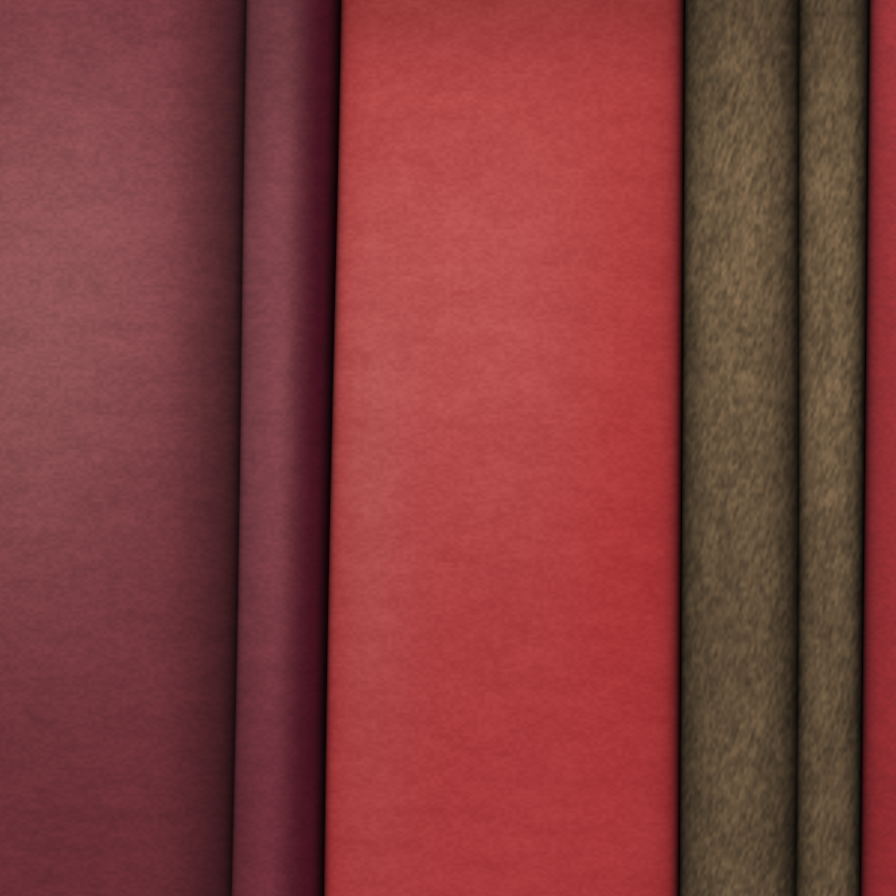
This texture is drawn by a Shadertoy shader. Its source:

```glsl
// Draped folds of plum, red and brown woven cloth with dark seams between them.

float hash(vec2 p) {
    vec3 q = fract(vec3(p.xyx) * 0.1031);
    q += dot(q, q.yzx + 33.33);
    return fract((q.x + q.y) * q.z);
}

float noise(vec2 p) {
    vec2 i = floor(p), f = fract(p);
    f = f * f * (3.0 - 2.0 * f);
    return mix(mix(hash(i), hash(i + vec2(1, 0)), f.x),
               mix(hash(i + vec2(0, 1)), hash(i + vec2(1, 1)), f.x), f.y);
}

float fbm(vec2 p) {
    float sum = 0.0, amp = 0.5;
    for (int i = 0; i < 4; i++) {
        sum += amp * noise(p);
        p = mat2(1.6, 1.2, -1.2, 1.6) * p + 7.3;
        amp *= 0.5;
    }
    return sum;
}

// Soft bump of light centred on c with radii r
float glow(vec2 p, vec2 c, vec2 r) {
    vec2 d = (p - c) / r;
    return exp(-dot(d, d));
}

// Fine speckle of the smooth cloth, centred on zero
float weave(vec2 p) {
    return 0.5 * noise(p * vec2(230, 310)) + 0.3 * noise(p * vec2(110, 190) + 40.0)
         + 0.6 * fbm(p * vec2(22, 55)) - 0.68;
}

vec3 plumWide(vec2 p, float seam) {
    vec3 c = mix(vec3(0.40, 0.17, 0.20), vec3(0.44, 0.20, 0.23), p.y);
    c += vec3(0.13, 0.13, 0.11) * glow(p, vec2(0.02, 0.64), vec2(0.20, 0.36));
    c += vec3(0.04, 0.03, 0.03) * glow(p, vec2(0.13, 0.78), vec2(0.10, 0.2));
    c *= 1.0 - 0.32 * smoothstep(0.10, 0.0, seam - p.x);
    return c * (1.0 - 0.35 * exp(-(seam - p.x) / 0.014));
}

vec3 plumFold(float t, float y) {
    vec3 lit = mix(vec3(0.42, 0.18, 0.22), vec3(0.50, 0.26, 0.29), smoothstep(0.0, 0.6, y));
    lit *= 1.0 - 0.14 * smoothstep(0.75, 1.0, y);
    lit *= 0.86 + 0.16 * glow(vec2(t, 0), vec2(0.38, 0), vec2(0.25, 1));
    vec3 c = mix(lit, vec3(0.27, 0.07, 0.12), smoothstep(0.42, 0.88, t));
    return c * (1.0 - 0.4 * smoothstep(0.85, 1.0, t));
}

vec3 redPanel(vec2 p, float left, float right) {
    vec3 c = mix(vec3(0.66, 0.22, 0.23), vec3(0.69, 0.25, 0.25), p.y);
    c += vec3(0.04, 0.08, 0.07) * glow(p, vec2(0.52, 0.66), vec2(0.20, 0.27));
    c += vec3(0.00, 0.05, 0.04) * glow(p, vec2(0.41, 0.38), vec2(0.05, 0.35));
    c.gb -= 0.03 * glow(p, vec2(0.70, 0.50), vec2(0.07, 0.35));
    c *= 1.0 - 0.15 * smoothstep(0.88, 1.03, p.y);
    c *= 1.0 - vec3(0.10, 0.25, 0.22) * exp(-(p.x - left) / 0.014);
    float edge = right - p.x;
    return c * (1.0 - vec3(0.17, 0.30, 0.27) * exp(-edge / 0.022)
                    - 0.33 * exp(-edge / 0.006));
}

// Rounded roll of heathered wool; t runs across it
vec3 brownRoll(vec2 p, float t) {
    float bend = 2.0 * t - 0.95;
    float light = 1.0 - 0.52 * pow(abs(bend), 2.8);
    light *= 0.88 + 0.16 * glow(p, vec2(0.87, 0.72), vec2(0.3, 0.3));
    light *= 1.0 - 0.12 * smoothstep(0.85, 1.0, p.y);
    vec2 q = mat2(0.95, 0.30, -0.30, 0.95) * p;
    float fibre = 0.5 * noise(q * vec2(270, 105)) + 0.35 * noise(p * vec2(300, 190) + 9.0)
                + 0.5 * fbm(p * vec2(48, 30)) - 0.66;
    return vec3(0.425, 0.345, 0.255) * light * (1.0 + 0.55 * fibre);
}

// Dark crease, broader on the side that falls away
float crease(float d) {
    return exp(-abs(d) / (d < 0.0 ? 0.0045 : 0.0028));
}

void mainImage(out vec4 fragColor, in vec2 fragCoord) {
    vec2 p = fragCoord / iResolution.xy;
    float aa = max(0.0015, 1.0 / iResolution.x);

    // Seams lean right towards the top, with a slight sway
    float sway = 0.0012 * sin(p.y * 5.0);
    float s1 = mix(0.258, 0.276, p.y) + sway;
    float s2 = mix(0.361, 0.379, p.y) - sway;
    float s3 = mix(0.758, 0.764, p.y);
    float s4 = mix(0.888, 0.893, p.y) + sway;
    float s5 = mix(0.960, 0.970, p.y);

    // Cloth, laid from left to right
    float grain = weave(p);
    vec3 col = plumWide(p, max(s1, p.x)) * (1.0 + 0.20 * grain);
    vec3 fold = plumFold(clamp((p.x - s1) / (s2 - s1), 0.0, 1.0), p.y);
    col = mix(col, fold * (1.0 + 0.18 * grain), smoothstep(-aa, aa, p.x - s1));
    vec3 red = redPanel(p, min(s2, p.x), max(s3, p.x));
    red *= 1.0 + vec3(0.10, 0.24, 0.22) * grain;
    col = mix(col, red, smoothstep(-aa, aa, p.x - s2));
    vec3 roll = brownRoll(p, clamp((p.x - s3) / (s4 - s3), 0.0, 1.0));
    col = mix(col, roll, smoothstep(-aa, aa, p.x - s3));
    roll = brownRoll(p, clamp((p.x - s4) / (s5 - s4), 0.0, 1.0));
    col = mix(col, roll, smoothstep(-aa, aa, p.x - s4));
    vec3 strip = mix(vec3(0.57, 0.17, 0.19), vec3(0.64, 0.22, 0.24), p.y);
    strip *= 1.0 - 0.45 * exp(-max(p.x - s5, 0.0) / 0.010);
    col = mix(col, strip * (1.0 + 0.15 * grain), smoothstep(-aa, aa, p.x - s5));

    // Creases
    col *= 1.0 - 0.55 * crease(p.x - s1);
    col *= 1.0 - 0.88 * crease(p.x - s2);
    col *= 1.0 - 0.90 * crease(p.x - s3);
    col *= 1.0 - 0.65 * crease(p.x - s4);
    col *= 1.0 - 0.88 * crease(p.x - s5);

    fragColor = vec4(clamp(col, 0.0, 1.0), 1.0);
}
```
